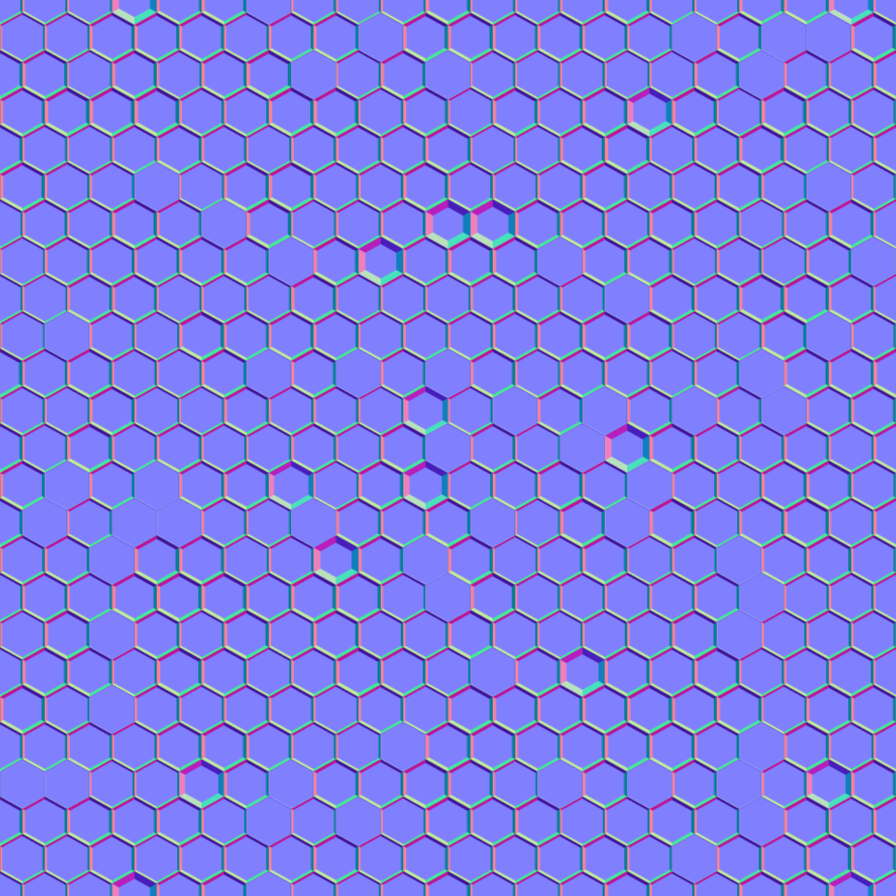
Reproduce this texture map procedurally as a three.js fragment shader.

```glsl
varying vec2 vUv;

const vec2 GRID = vec2(20.0, 24.0);      // cells across, rows up (rows must be even)
const float ROW_STEP = 0.8660254;        // row spacing for a cell of width 1
const float FLUSH_SHARE = 0.14;          // cells almost level with the rim
const float DEEP_SHARE = 0.04;           // cells sunk far below the rim
const float FLUSH_WIDTH = 0.014;         // wall widths, in cell widths
const vec2 COMMON_WIDTH = vec2(0.042, 0.078);
const vec2 DEEP_WIDTH = vec2(0.115, 0.165);
const float FLUSH_TILT = 0.6;            // sideways part of the wall normal
const float COMMON_TILT = 0.98;
const float DEEP_TILT = 0.88;
const float SOFTNESS = 1.0 / 512.0;      // edge filter width, in canvas units
const int TAPS = 4;

float hash(vec2 p) {
  return fract(sin(dot(p, vec2(127.1, 311.7))) * 43758.5453);
}

// Offset from the nearest cell centre (xy) and the wrapped cell index (zw)
vec4 hexCell(vec2 uv) {
  vec2 p = uv * GRID;
  vec2 evenId = vec2(floor(p.x + 0.5), 2.0 * floor(p.y * 0.5 + 0.5));
  vec2 oddId = vec2(floor(p.x), 2.0 * floor(p.y * 0.5) + 1.0);
  vec2 scale = vec2(1.0, ROW_STEP);
  vec2 toEven = (p - evenId) * scale;
  vec2 toOdd = (p - oddId - vec2(0.5, 0.0)) * scale;
  bool isEven = dot(toEven, toEven) < dot(toOdd, toOdd);
  return isEven ? vec4(toEven, mod(evenId, GRID)) : vec4(toOdd, mod(oddId, GRID));
}

// Wall width (x) and tilt (y) of one cell
vec2 wallShape(vec2 id) {
  float kind = hash(id + 3.7);
  float vary = hash(id + 19.3);
  if (kind < FLUSH_SHARE) return vec2(FLUSH_WIDTH, FLUSH_TILT);
  if (kind > 1.0 - DEEP_SHARE) return vec2(mix(DEEP_WIDTH.x, DEEP_WIDTH.y, vary), DEEP_TILT);
  return vec2(mix(COMMON_WIDTH.x, COMMON_WIDTH.y, vary), COMMON_TILT);
}

// Normal of a sunken hexagon: flat floor, six walls facing inward
vec3 hexNormal(vec2 uv) {
  vec4 cell = hexCell(uv);
  vec2 wall = wallShape(cell.zw);
  float reach = -1.0;
  vec2 outward = vec2(0.0);
  for (int i = 0; i < 6; i++) {
    float angle = radians(60.0) * float(i);
    vec2 side = vec2(cos(angle), sin(angle));
    float along = dot(cell.xy, side);
    if (along > reach) {
      reach = along;
      outward = side;
    }
  }
  float tilt = 0.5 - reach < wall.x ? wall.y : 0.0;
  return vec3(-outward * tilt, sqrt(1.0 - tilt * tilt));
}

void main() {
  // Box filter over a small canvas area smooths every edge
  vec3 color = vec3(0.0);
  for (int j = 0; j < TAPS; j++) {
    for (int i = 0; i < TAPS; i++) {
      vec2 tap = (vec2(float(i), float(j)) + 0.5) / float(TAPS) - 0.5;
      color += hexNormal(vUv + tap * SOFTNESS) * 0.5 + 0.5;
    }
  }
  gl_FragColor = vec4(color / float(TAPS * TAPS), 1.0);
}
```
